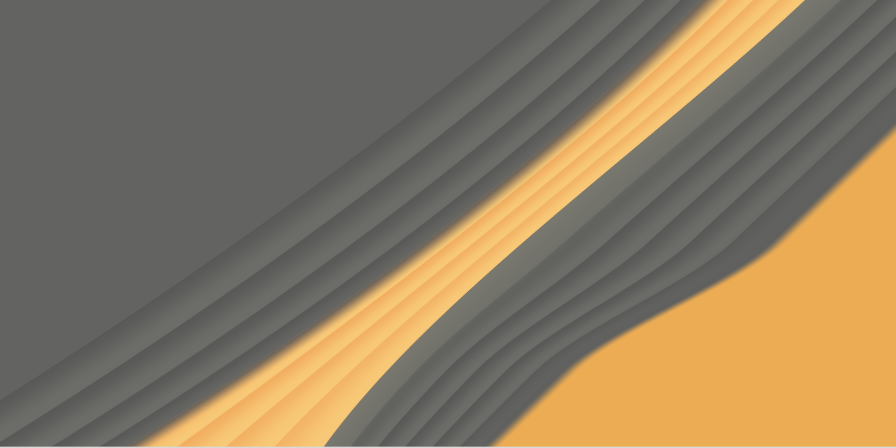
Give the GLSL for this background, as a Shadertoy shader.

```glsl
const vec3 FLAT_GREY = vec3(0.388, 0.388, 0.386);
const vec3 GREY_SHADE = vec3(0.348, 0.348, 0.343);
const vec3 GREY_LIGHT = vec3(0.425, 0.425, 0.410);
const vec3 OLIVE_TINT = vec3(0.470, 0.470, 0.435);
const vec3 FLAT_ORANGE = vec3(0.925, 0.675, 0.330);
const vec3 ORANGE_SHADE = vec3(0.945, 0.670, 0.370);
const vec3 ORANGE_LIGHT = vec3(0.970, 0.785, 0.465);
const vec3 BORDER = vec3(0.85);

const float LEFT_BANDS = 4.0;
const float ORANGE_BANDS = 4.0;
const float RIGHT_BANDS = 6.0;
const float LEFT_CROWDING = 1.4;   // narrows the left bands near the ribbon
const float RIBBON_SHADOW = 0.055;
const float CORNER_SHADOW = 0.028;
const float BORDER_HEIGHT = 0.003;

// Horizontal positions of the main edges at height y
float greyEdge(float y) { return -0.17 + y * (1.62 - 0.22 * y); }
float ribbonLeft(float y) { return 0.286 + y * (1.60 - 0.316 * y); }
float ribbonRight(float y) { return 0.721 + y * (0.715 + y * (0.733 - 0.372 * y)); }
float cornerEdge(float y) {
    return 1.087 + 1.03 * y + 0.17 * smoothstep(0.17, 0.46, y);
}

// Relative place of x between two edges
float between(float x, float a, float b) {
    return clamp((x - a) / (b - a), 0.0, 1.0);
}

// Sheet shading: dark below each overlapping edge, then lighter
float sheetLight(float t, float aa) {
    float f = fract(t);
    float w = clamp(aa, 0.001, 0.5);
    return smoothstep(-0.05, 0.85, f) * (1.0 - smoothstep(1.0 - w, 1.0, f));
}

float cover(float edge, float x, float aa) {
    return smoothstep(-aa, aa, x - edge);
}

void mainImage(out vec4 fragColor, in vec2 fragCoord) {
    vec2 p = fragCoord / iResolution.y;
    float aa = 0.8 / iResolution.y;
    float a = greyEdge(p.y);
    float b = ribbonLeft(p.y);
    float c = ribbonRight(p.y);
    float d = cornerEdge(p.y);

    // Left grey sheets
    float s = 1.0 - pow(1.0 - between(p.x, a, b), 1.0 / LEFT_CROWDING);
    float t = s * LEFT_BANDS;
    vec3 leftGrey = mix(GREY_SHADE, GREY_LIGHT, sheetLight(t, fwidth(t)));
    leftGrey = mix(leftGrey, GREY_SHADE, 0.5 * smoothstep(0.75, 1.0, s));
    vec3 color = mix(FLAT_GREY, leftGrey, cover(a, p.x, aa));

    // Orange ribbon, with the soft shadow cast on its left side
    s = between(p.x, b, c);
    t = s * ORANGE_BANDS;
    vec3 ribbon = mix(ORANGE_SHADE, ORANGE_LIGHT, sheetLight(t, fwidth(t)));
    ribbon = mix(ribbon, ORANGE_LIGHT, 0.4 * s);
    float lit = smoothstep(-0.3, 1.0, (p.x - b) / RIBBON_SHADOW);
    color = mix(color, ribbon, lit);

    // Right grey sheets, tinted beside the ribbon
    s = between(p.x, c, d);
    t = s * RIGHT_BANDS;
    vec3 rightGrey = mix(GREY_SHADE, GREY_LIGHT, sheetLight(t, fwidth(t)));
    rightGrey = mix(OLIVE_TINT, rightGrey, smoothstep(0.0, 0.28, s));
    rightGrey = mix(rightGrey, GREY_SHADE + 0.025, smoothstep(0.75, 1.0, s));
    color = mix(color, rightGrey, cover(c, p.x, aa));

    // Flat orange corner below the last sheet
    lit = smoothstep(-0.4, 1.0, (p.x - d) / CORNER_SHADOW);
    color = mix(color, FLAT_ORANGE, lit);

    // Thin pale strip along the bottom
    color = mix(BORDER, color, smoothstep(BORDER_HEIGHT - aa, BORDER_HEIGHT + aa, p.y));
    fragColor = vec4(color, 1.0);
}
```
